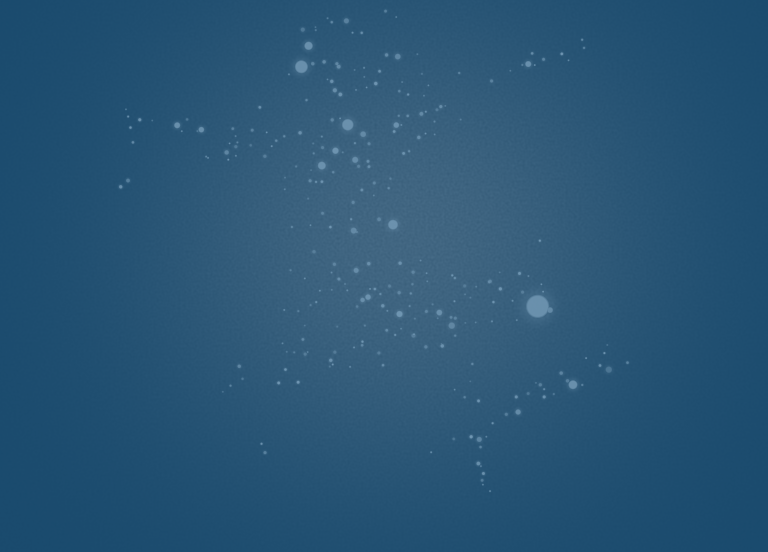
Write a Shadertoy shader that draws this background.

```glsl
// Deep blue backdrop with a soft central glow, faint grain and a drift of pale motes.
// Small motes are hashed per grid cell and kept only near a set of soft strands;
// a few larger orbs with halos are set on top. Units: one canvas height = 1.

#define EDGE_COLOR  vec3(0.098, 0.290, 0.428)
#define GLOW_COLOR  vec3(0.256, 0.400, 0.508)
#define MOTE_COLOR  vec3(0.450, 0.600, 0.710)
#define GLOW_CENTER vec2(0.725, 0.57)
#define GLOW_FALL   4.7
#define GRAIN       0.030
#define SPECK_FILL  0.80
#define MOTE_FILL   0.62

vec2 hash2(vec2 p) {
    vec3 q = fract(p.xyx * vec3(0.1031, 0.1030, 0.0973));
    q += dot(q, q.yzx + 33.33);
    return fract((q.xx + q.yz) * q.zy);
}

// Gradient noise, roughly -0.7 to 0.7
float corner(vec2 cell, vec2 f, vec2 o) {
    return dot(hash2(cell + o) * 2.0 - 1.0, f - o);
}

float gradientNoise(vec2 p) {
    vec2 i = floor(p), f = fract(p);
    vec2 u = f * f * f * (f * (f * 6.0 - 15.0) + 10.0);
    float low  = mix(corner(i, f, vec2(0, 0)), corner(i, f, vec2(1, 0)), u.x);
    float high = mix(corner(i, f, vec2(0, 1)), corner(i, f, vec2(1, 1)), u.x);
    return mix(low, high, u.y);
}

// Soft capsule from a to b
float strand(vec2 p, vec2 a, vec2 b, float width) {
    vec2 pa = p - a, ba = b - a;
    float d = length(pa - ba * clamp(dot(pa, ba) / dot(ba, ba), 0.0, 1.0)) / width;
    return exp(-d * d);
}

// Likelihood of a mote at p
float density(vec2 p) {
    // Upper arms
    float m = strand(p, vec2(0.23, 0.78), vec2(0.50, 0.745), 0.020);
    m = max(m, strand(p, vec2(0.37, 0.72), vec2(0.47, 0.73), 0.018));
    m = max(m, strand(p, vec2(0.19, 0.66), vec2(0.24, 0.67), 0.015));
    m = max(m, strand(p, vec2(0.57, 0.96), vec2(0.69, 0.95), 0.020));
    m = max(m, 0.5 * strand(p, vec2(0.88, 0.87), vec2(1.07, 0.92), 0.012));
    // Central body
    m = max(m, strand(p, vec2(0.57, 0.86), vec2(0.80, 0.83), 0.042));
    m = max(m, strand(p, vec2(0.56, 0.73), vec2(0.80, 0.79), 0.036));
    m = max(m, strand(p, vec2(0.57, 0.70), vec2(0.57, 0.45), 0.032));
    m = max(m, 0.7 * strand(p, vec2(0.66, 0.67), vec2(0.66, 0.50), 0.045));
    m = max(m, strand(p, vec2(0.57, 0.47), vec2(0.95, 0.48), 0.050));
    m = max(m, strand(p, vec2(0.55, 0.36), vec2(0.90, 0.43), 0.042));
    // Lower trails
    m = max(m, strand(p, vec2(0.855, 0.34), vec2(0.88, 0.12), 0.022));
    m = max(m, strand(p, vec2(0.81, 0.19), vec2(1.09, 0.35), 0.024));
    m = max(m, strand(p, vec2(0.42, 0.32), vec2(0.43, 0.30), 0.020));
    return max(m, strand(p, vec2(0.46, 0.19), vec2(0.51, 0.165), 0.014));
}

// Soft-edged disc with a thin halo
float disc(vec2 p, vec2 center, float radius) {
    float d = length(p - center), soft = 0.8 / iResolution.y + 0.08 * radius;
    float core = 1.0 - smoothstep(radius - soft, radius + soft, d);
    float halo = exp(-pow(max(d - radius, 0.0) / (0.65 * radius), 2.0));
    return max(core, 0.20 * halo);
}

// One layer of scattered motes
float motes(vec2 p, float cellSize, float smallest, float largest, float fill, float seed) {
    vec2 home = floor(p / cellSize);
    float light = 0.0;
    for (int y = -1; y <= 1; y++)
    for (int x = -1; x <= 1; x++) {
        vec2 cell = home + vec2(x, y);
        vec2 center = (cell + hash2(cell + seed)) * cellSize;
        vec2 trait = hash2(cell + seed + 71.7);
        float radius = mix(smallest, largest, trait.y * trait.y);
        float shown = step(trait.x, fill * density(center));
        float strength = mix(0.45, 0.95, hash2(cell + seed + 19.3).x);
        light = max(light, shown * strength * disc(p, center, radius));
    }
    return light;
}

float orbs(vec2 p) {
    float m = disc(p, vec2(0.974, 0.445), 0.0205);
    m = max(m, disc(p, vec2(0.546, 0.879), 0.0115));
    m = max(m, disc(p, vec2(0.630, 0.774), 0.0103));
    m = max(m, disc(p, vec2(0.712, 0.593), 0.0088));
    m = max(m, disc(p, vec2(1.038, 0.303), 0.0080));
    m = max(m, disc(p, vec2(0.559, 0.917), 0.0075));
    m = max(m, disc(p, vec2(0.583, 0.700), 0.0072));
    m = max(m, disc(p, vec2(0.957, 0.884), 0.0055));
    return max(m, disc(p, vec2(0.321, 0.773), 0.0055));
}

void mainImage(out vec4 fragColor, in vec2 fragCoord) {
    vec2 p = fragCoord / iResolution.y;

    // Backdrop and grain
    vec2 g = (p - GLOW_CENTER) * vec2(1.0, 1.05);
    float glow = exp(-GLOW_FALL * dot(g, g));
    vec3 color = mix(EDGE_COLOR, GLOW_COLOR, glow);
    color += GRAIN * (0.15 + glow) * gradientNoise(p * 205.0);

    // Scattered motes and large orbs
    float light = motes(p, 0.025, 0.0014, 0.0034, SPECK_FILL, 3.0);
    light = max(light, motes(p, 0.047, 0.0030, 0.0060, MOTE_FILL, 47.0));
    light = max(light, 0.85 * orbs(p));
    fragColor = vec4(mix(color, MOTE_COLOR, light), 1.0);
}
```
